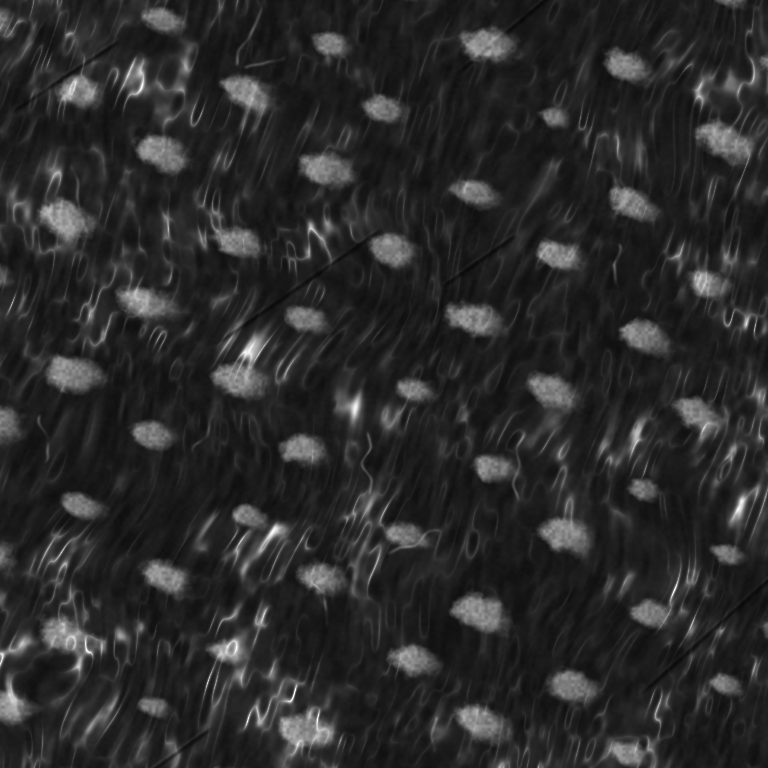
Write a WebGL 2 fragment shader that draws this texture.

```glsl
#version 300 es
precision highp float;
// Dark fibrous tissue with a slanted lattice of soft pale spots, fine strands and scratches.

#define SPOT_STEP_A vec2(-0.104, -0.081)
#define SPOT_STEP_B vec2(0.104, -0.098)
#define SPOT_RADII vec2(0.036, 0.0215)
#define SPOT_TILT -0.30
#define SPOT_LIGHT 0.40
#define FIBRE_SCALE vec2(135.0, 42.0)
#define FIBRE_TILT -0.30
#define STRAND_LIGHT 0.95
#define BASE_LIGHT 0.062
#define SCRATCHES 6
#define FILAMENTS 12

uniform vec2 u_resolution;
out vec4 fragColor;

float hash(vec2 p) {
  vec3 q = fract(vec3(p.xyx) * 0.1031);
  q += dot(q, q.yzx + 33.33);
  return fract((q.x + q.y) * q.z);
}

vec2 hash2(vec2 p) {
  return vec2(hash(p + 17.3), hash(p + 71.9));
}

float noise(vec2 p) {
  vec2 i = floor(p), f = fract(p);
  f = f * f * (3.0 - 2.0 * f);
  float low = mix(hash(i), hash(i + vec2(1, 0)), f.x);
  float high = mix(hash(i + vec2(0, 1)), hash(i + vec2(1, 1)), f.x);
  return mix(low, high, f.y);
}

float fbm(vec2 p) {
  float sum = 0.0, amp = 0.53;
  for (int i = 0; i < 4; i++) {
    sum += amp * noise(p);
    p = mat2(1.6, 1.2, -1.2, 1.6) * p + 9.7;
    amp *= 0.5;
  }
  return sum;
}

vec2 rotate(vec2 p, float a) {
  float c = cos(a), s = sin(a);
  return vec2(c * p.x + s * p.y, c * p.y - s * p.x);
}

// Fine, nearly upright fibres, brighter inside cloudy patches.
float fibres(vec2 uv, float spotShade) {
  vec2 bend = vec2(noise(uv * 8.0), noise(uv * 8.0 + 40.0)) - 0.5;
  vec2 p = rotate(uv + 0.06 * bend, FIBRE_TILT) * FIBRE_SCALE;
  float soft = noise(p + 5.0);
  float ridge = 1.0 - abs(2.0 * noise(p * 0.8 + 60.0) - 1.0);
  float gate = noise(p * vec2(0.45, 0.8) + 130.0);
  float strand = ridge * ridge * ridge * gate * gate;
  float patches = smoothstep(0.42, 0.72, fbm(uv * 5.0 + 3.0));
  patches *= smoothstep(0.3, 0.75, fbm(uv * 17.0 + 31.0)) * 1.5;
  patches *= 1.0 - 0.6 * spotShade;
  return 0.06 * soft + (0.15 + STRAND_LIGHT * patches) * strand + 0.05 * patches;
}

// Returns spot brightness in x and a wide surrounding mask in y.
vec2 spots(vec2 uv) {
  mat2 lattice = mat2(SPOT_STEP_A, SPOT_STEP_B);
  vec2 cell = floor(inverse(lattice) * uv);
  float ragged = fbm(uv * 65.0) - 0.5;
  vec2 result = vec2(0.0);
  for (int j = -1; j <= 1; j++)
    for (int i = -1; i <= 1; i++) {
      vec2 id = cell + vec2(i, j);
      vec2 center = lattice * (id + 0.5 + 0.28 * (hash2(id) - 0.5));
      float size = mix(0.5, 1.12, sqrt(hash(id + 5.0)));
      float tilt = SPOT_TILT + 0.3 * (hash(id + 9.0) - 0.5);
      vec2 q = rotate(uv - center, tilt) / (SPOT_RADII * size);
      float r = length(q) + 0.65 * ragged;
      float fade = 0.3 + 0.18 * smoothstep(-0.6, 1.0, q.x);
      float body = 1.0 - smoothstep(0.82 - fade, 0.82 + fade, r);
      float light = mix(0.6, 1.0, size) * (1.0 - 0.22 * clamp(q.x, -1.0, 1.0));
      result = max(result, vec2(body * light, exp(-0.45 * dot(q, q))));
    }
  return result;
}

// Soft line along x, from -halfLength to halfLength.
float stroke(vec2 p, float halfLength, float width) {
  float ends = 1.0 - smoothstep(0.8 * halfLength, halfLength, abs(p.x));
  return ends * exp(-p.y * p.y / (width * width));
}

void main() {
  vec2 uv = gl_FragCoord.xy / u_resolution;
  vec2 spot = spots(uv);
  float light = BASE_LIGHT + fibres(uv, spot.y);

  // Long dark scratches with a faint lit rim
  for (int i = 0; i < SCRATCHES; i++) {
    vec2 id = vec2(i, 211);
    float angle = (hash(id) < 0.7 ? 0.7 : -1.2) + 0.25 * (hash(id + 3.0) - 0.5);
    vec2 p = rotate(uv - hash2(id), angle);
    float reach = mix(0.06, 0.15, hash(id + 7.0));
    light *= 1.0 - 0.5 * stroke(p, reach, 0.0028);
    light += 0.07 * noise(uv * 60.0) * stroke(p - vec2(0, 0.004), reach, 0.0018);
  }

  // Short bright wavy filaments
  for (int i = 0; i < FILAMENTS; i++) {
    vec2 id = vec2(i, 347);
    vec2 p = rotate(uv - hash2(id), mix(0.4, 1.9, hash(id + 3.0)));
    p.y += 0.016 * (noise(vec2(p.x * 45.0, i)) - 0.5);
    float reach = mix(0.018, 0.05, hash(id + 7.0));
    light += 0.3 * noise(uv * 75.0) * stroke(p, reach, 0.0022);
  }

  // Spots with fine grain
  float grain = noise(uv * 240.0) - 0.5;
  light += SPOT_LIGHT * spot.x * (1.0 + 0.35 * grain);
  light += 0.018 * grain;
  fragColor = vec4(vec3(clamp(light, 0.0, 1.0)), 1.0);
}
```
